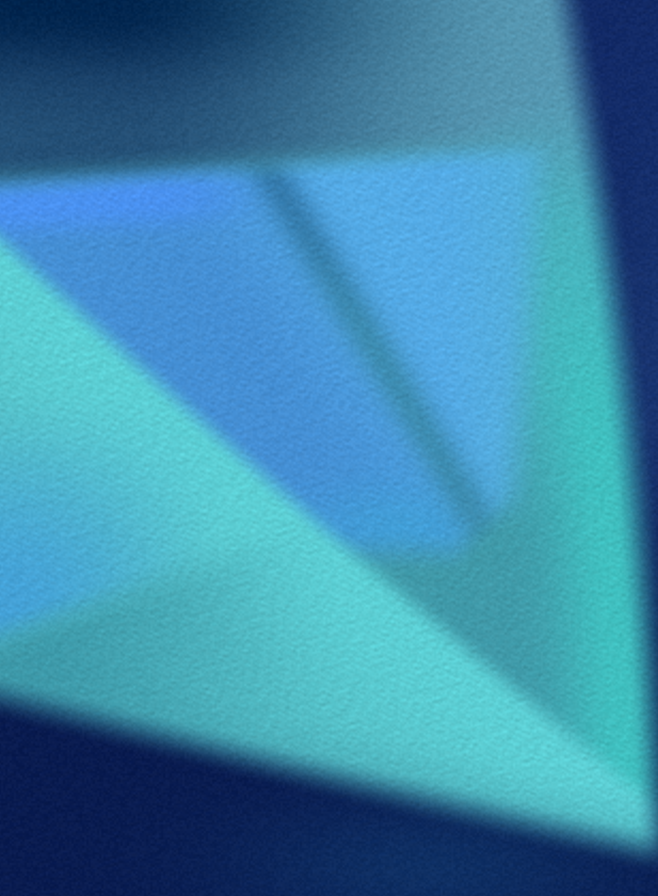
A Shadertoy shader for this background:

```glsl
// Soft overlapping beams of blue and turquoise light on woven canvas.
#define WEAVE_SCALE 230.0
#define WEAVE_DEPTH 0.085
#define GRAIN_DEPTH 0.035
#define SOFT_EDGE 0.022
#define NAVY vec3(0.035, 0.105, 0.31)
#define SLATE vec3(0.07, 0.21, 0.37)
#define MIST vec3(0.35, 0.61, 0.71)
#define TEAL vec3(0.25, 0.60, 0.66)
#define TURQUOISE vec3(0.25, 0.75, 0.75)
#define AQUA vec3(0.36, 0.81, 0.83)
#define AZURE vec3(0.27, 0.56, 0.83)
#define SKY vec3(0.33, 0.67, 0.90)

float hash(vec2 p) {
    vec3 q = fract(vec3(p.xyx) * 0.1031);
    q += dot(q, q.yzx + 33.33);
    return fract((q.x + q.y) * q.z);
}

float noise(vec2 p) {
    vec2 i = floor(p), f = fract(p);
    f = f * f * (3.0 - 2.0 * f);
    return mix(mix(hash(i), hash(i + vec2(1, 0)), f.x),
               mix(hash(i + vec2(0, 1)), hash(i + vec2(1, 1)), f.x), f.y);
}

float soft(float d, float width) {
    return smoothstep(-width, width, d);
}

float glow(vec2 p, vec2 center, vec2 size) {
    vec2 q = (p - center) / size;
    return exp(-dot(q, q));
}

// Height of the slanted threads, broken up by noise
float weave(vec2 p) {
    vec2 q = p * WEAVE_SCALE;
    float thread = sin(q.x * 2.0 + q.y * 3.4 + 2.5 * noise(q * 0.35));
    return 0.22 * thread + noise(vec2(q.x * 0.65 + q.y * 0.35, q.y - q.x * 0.3));
}

// Upper haze flowing into the turquoise beam on the right
vec3 backdrop(vec2 p, float topEdge, float rightEdge) {
    float across = smoothstep(0.12, 0.60, p.x);
    vec3 haze = mix(SLATE, MIST, across * 0.95);
    haze += vec3(0.07, 0.10, 0.09) * (1.0 - across) * smoothstep(0.98, 0.84, p.y);
    haze -= 0.07 * smoothstep(0.9, 1.0, p.y) * (1.0 - across);

    vec3 beam = mix(TEAL, vec3(0.30, 0.67, 0.74), smoothstep(0.38, 0.65, p.y));
    float rim = exp(-pow((rightEdge - p.x - 0.035) / 0.065, 2.0));
    beam = mix(beam, TURQUOISE, rim * smoothstep(0.88, 0.5, p.y));
    return mix(beam, haze, soft(p.y - topEdge, 0.035 + 0.06 * smoothstep(0.5, 0.65, p.x)));
}

// Two blue panes parted by a slanted shadow
vec3 bluePanes(vec2 p, float topEdge, vec3 behind) {
    float barX = 0.302 + (0.805 - p.y) * 0.60;
    vec3 pane = mix(AZURE, SKY, smoothstep(-0.16, 0.10, p.x - barX));
    float strip = soft(p.y - 0.742 - 0.06 * p.x, 0.022) * smoothstep(0.34, 0.16, p.x);
    pane = mix(pane, vec3(0.29, 0.57, 0.94), strip);
    pane = mix(pane, vec3(0.25, 0.63, 0.84), 0.8 * glow(p, vec2(0.45, 0.41), vec2(0.12, 0.05)));
    pane = mix(pane, vec3(0.33, 0.69, 0.84), 0.7 * smoothstep(0.48, 0.60, p.x));

    float bar = exp(-pow((p.x - barX) / 0.027, 2.0));
    vec3 barColor = mix(vec3(0.23, 0.54, 0.67), vec3(0.19, 0.46, 0.65), smoothstep(0.6, 0.8, p.y));
    pane = mix(pane, barColor, 0.88 * bar);

    float sideX = 0.572 + 0.075 * (p.y - 0.43);
    float lowerY = 0.385 + 0.05 * smoothstep(0.50, 0.58, p.x);
    float inside = soft(topEdge - p.y, 0.018) * soft(sideX - p.x, 0.028) * soft(p.y - lowerY, 0.026);
    return mix(behind, pane, inside);
}

// Bright wedge under the diagonal, with a cooler left flank
vec3 lightWedge(vec2 p, float ridge, float floorY) {
    vec3 wedge = mix(vec3(0.33, 0.75, 0.78), AQUA, smoothstep(0.26, 0.03, ridge - p.y));
    float fold = p.y - (0.287 + 0.36 * p.x);
    float flank = smoothstep(0.27, 0.0, p.x) * smoothstep(0.58, 0.33, p.y);
    wedge = mix(wedge, vec3(0.26, 0.62, 0.85), 0.9 * flank * soft(fold, 0.025));
    float under = soft(-fold, 0.03) * smoothstep(0.40, 0.0, p.x);
    wedge = mix(wedge, vec3(0.22, 0.57, 0.64), 0.85 * under);
    return mix(wedge, TEAL, 0.4 * smoothstep(0.07, 0.0, p.y - floorY));
}

void mainImage(out vec4 fragColor, in vec2 fragCoord) {
    vec2 p = fragCoord / iResolution.y;
    p.x *= 0.734375 * iResolution.y / iResolution.x;
    float down = 1.0 - p.y;

    // Borders of the large shapes
    float topEdge = 0.792 + 0.068 * p.x;
    float rightEdge = 0.632 + 0.185 * down - 0.08 * down * down;
    float ridge = 0.733 - 0.92 * p.x + 0.08 * p.x * p.x;
    float floorY = 0.222 - 0.25 * p.x + 0.02 * p.x * p.x;

    // Layers from back to front
    vec3 color = backdrop(p, topEdge, rightEdge);
    color = bluePanes(p, topEdge, color);
    color = mix(color, lightWedge(p, ridge, floorY), soft(ridge - p.y, SOFT_EDGE));

    vec3 shade = NAVY + vec3(0.06, 0.10, 0.13) * glow(p, vec2(0.74, 0.58), vec2(0.12, 0.25));
    shade += vec3(0.02, 0.08, 0.08) * glow(p, vec2(0.48, 0.03), vec2(0.22, 0.08));
    shade += vec3(0.03, 0.05, 0.08) * smoothstep(0.6, 0.95, p.y);
    color = mix(color, shade, soft(p.x - rightEdge, 0.026));
    color = mix(color, shade, soft(floorY - p.y, 0.027));

    // Canvas relief lit from the upper left, plus fine grain
    float relief = weave(p) - weave(p + vec2(-0.0015, 0.0018));
    color *= 1.0 + WEAVE_DEPTH * relief;
    color += GRAIN_DEPTH * (noise(p * 420.0) - 0.5);
    fragColor = vec4(clamp(color, 0.0, 1.0), 1.0);
}
```
